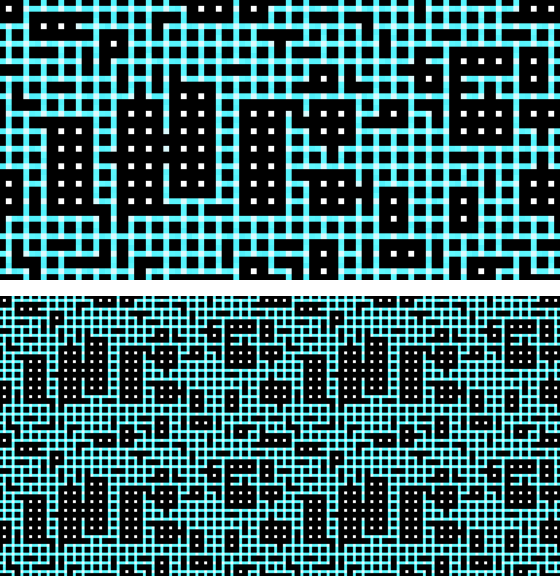
Top: one tile. Bottom: repeated 2 by 2.
This pattern is drawn by a WebGL 2 fragment shader. Its source:

```glsl
#version 300 es
precision highp float;
precision highp int;

uniform vec2 u_resolution;
out vec4 fragColor;

const vec2 GRID = vec2(32.0, 16.0);      // nodes across the canvas
const float HALF_WIDTH = 1.0 / 6.0;      // half a bar, in grid cells
const float GAP_CHANCE = 0.11;           // links missing outside rooms
const float STRIP_WIDTH = 4.0;           // columns of nodes per strip of rooms
const float STRIP_SHIFT = 2.0;
const float TALL_STRIPS = 4.0;           // strips that hold a tall room
const float TALL_SEGMENT = 8.0;
const float SHORT_SEGMENT = 4.0;
const vec3 LINK_DARK = vec3(0.31, 0.94, 0.98);
const vec3 LINK_LIGHT = vec3(0.39, 0.98, 1.0);
const vec3 NODE_JOINED = vec3(0.86, 0.975, 0.99);
const vec3 NODE_LONE = vec3(1.0);

// Integer hash: two values in 0..1 per cell and salt
vec2 random2(vec2 id, float salt) {
    uvec3 v = uvec3(vec3(id, salt)) * 1664525u + 1013904223u;
    for (int i = 0; i < 2; i++) {
        v.x += v.y * v.z;
        v.y += v.z * v.x;
        v.z += v.x * v.y;
        v ^= v >> 16u;
    }
    return vec2(v.xy >> 16u) / 65536.0;
}

// True for nodes inside an empty room; each strip segment holds one room
bool inRoom(vec2 node) {
    vec2 q = mod(node - vec2(STRIP_SHIFT, 0.0), GRID);
    float strip = floor(q.x / STRIP_WIDTH);
    bool tallStrip = strip < TALL_STRIPS;
    float segmentHeight = tallStrip ? TALL_SEGMENT : SHORT_SEGMENT;
    float rise = 3.0 + floor(3.0 * random2(vec2(strip, 0.0), 1.0).x);
    float y = mod(q.y - rise, GRID.y);
    vec2 id = vec2(strip, floor(y / segmentHeight));
    vec2 local = vec2(mod(q.x, STRIP_WIDTH), mod(y, segmentHeight));

    vec2 pick = random2(id, 2.0);
    vec2 size = 1.0 + floor(pick * vec2(2.4, 2.0));
    if (tallStrip && id.y < 0.5) {
        size = vec2(1.0 + step(0.25, pick.x), 4.0 + floor(pick.y * 4.0));
    }
    vec2 room = vec2(STRIP_WIDTH, segmentHeight) - size;
    vec2 start = floor(random2(id, 3.0) * room);
    vec2 inside = step(start, local) * step(local + 0.5, start + size);
    return inside.x * inside.y > 0.5;
}

// 1 where the link from a node towards its neighbour exists
float linkAlong(vec2 node, vec2 direction) {
    vec2 neighbour = mod(node + direction, GRID);
    bool forward = direction.x + direction.y > 0.0;
    vec2 owner = forward ? node : neighbour;
    float salt = direction.x != 0.0 ? 4.0 : 5.0;
    bool open = random2(owner, salt).x > GAP_CHANCE;
    return open && !inRoom(node) && !inRoom(neighbour) ? 1.0 : 0.0;
}

void main() {
    vec2 grid = gl_FragCoord.xy / u_resolution * GRID;
    vec2 cell = mod(floor(grid), GRID);
    vec2 local = fract(grid) - 0.5;
    vec2 pixel = GRID / u_resolution;
    vec2 side = vec2(local.x < 0.0 ? -1.0 : 1.0, local.y < 0.0 ? -1.0 : 1.0);

    // Box-filtered coverage of the bars through the node
    vec2 cover = clamp((HALF_WIDTH - abs(local)) / pixel + 0.5, 0.0, 1.0);
    float node = cover.x * cover.y;
    float across = (1.0 - cover.x) * cover.y * linkAlong(cell, vec2(side.x, 0.0));
    float upright = cover.x * (1.0 - cover.y) * linkAlong(cell, vec2(0.0, side.y));

    // Slight tint per cell, whiter nodes in rooms
    vec3 linkColor = mix(LINK_DARK, LINK_LIGHT, random2(cell, 6.0).x);
    vec3 nodeColor = inRoom(cell) ? NODE_LONE : NODE_JOINED;
    fragColor = vec4(linkColor * (across + upright) + nodeColor * node, 1.0);
}
```
